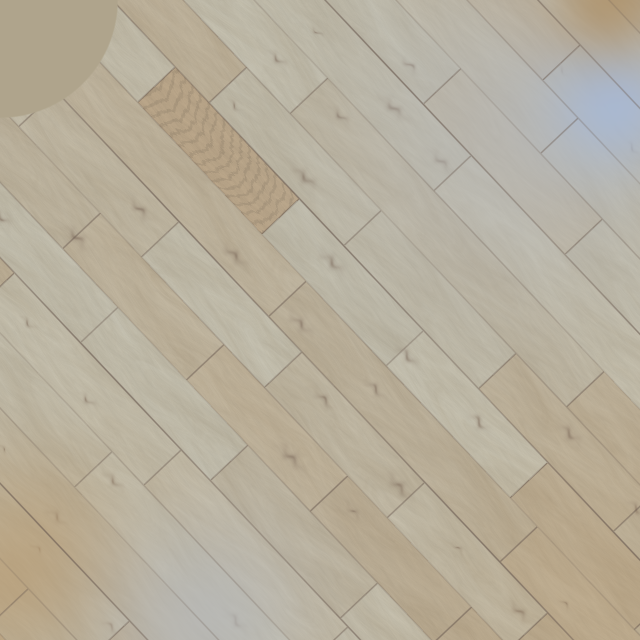
A Shadertoy shader for this texture:

```glsl
// Pale diagonal oak floorboards with staggered joints, soft coloured light and a plain corner disc.

const vec2  ALONG = vec2(0.686, 0.728);      // board direction, measured from the top left
const float BOARD_WIDTH = 0.0807;
const float BOARD_SHIFT = 0.0469;
const float SEAM_HALF = 0.0008;
const float GRAIN_DEPTH = 0.036;
const float KNOT_SPACING = 0.15;
const float KNOT_CHANCE = 0.45;
const float DISC_RADIUS = 0.184;
const vec2  FIGURED_BOARD = vec2(0.0, -1.0); // row and board with arched grain

const vec3 PALE  = vec3(0.738, 0.718, 0.650);
const vec3 WARM  = vec3(0.718, 0.662, 0.565);
const vec3 TAN   = vec3(0.690, 0.610, 0.500);
const vec3 SEAM  = vec3(0.430, 0.370, 0.330);
const vec3 KNOT  = vec3(0.500, 0.430, 0.370);
const vec3 AMBER = vec3(0.720, 0.600, 0.430);
const vec3 SKY   = vec3(0.660, 0.725, 0.830);
const vec3 GREY  = vec3(0.715, 0.722, 0.725);
const vec3 DISC  = vec3(0.687, 0.645, 0.550);

// Joint phase and board length for each row, from the lower left to the upper right
const int FIRST_ROW = -9;
const float PHASE[18] = float[18](0.70, 0.845, 0.35, 0.634, 0.706, 0.772, 0.632, 0.724, 0.648,
                                  0.547, 0.648, 0.44, 0.682, 0.572, 0.754, 0.673, 0.55, 0.60);
const float LENGTH[18] = float[18](0.40, 0.38, 0.80, 0.60, 0.38, 0.296, 0.282, 0.28, 0.527,
                                   0.283, 0.307, 0.63, 0.70, 0.323, 0.45, 0.45, 0.30, 0.30);

float hash(vec2 p) {
    vec3 q = fract(vec3(p.xyx) * 0.1031 + 0.37);
    q += dot(q, q.yzx + 33.33);
    return fract((q.x + q.y) * q.z);
}

// Layered, warped sines in roughly -1..1
float layeredSines(vec2 q) {
    float sum = 0.0, amp = 0.6;
    for (int i = 0; i < 5; i++) {
        q += 0.9 * sin(q.yx * 1.3 + float(i));
        sum += amp * sin(q.x) * sin(q.y);
        q = mat2(1.45, 1.05, -1.05, 1.45) * q + 2.7;
        amp *= 0.68;
    }
    return sum;
}

float glow(vec2 p, vec2 centre, float radius) {
    vec2 d = (p - centre) / radius;
    return exp(-dot(d, d));
}

// Cellular knots: one possible elongated smudge per cell along a row
float knots(float along, float across, float row) {
    vec2 cell = vec2(floor(along / KNOT_SPACING), row);
    float present = step(hash(cell + 71.0), KNOT_CHANCE);
    vec2 centre = 0.3 + 0.4 * vec2(hash(cell + 13.0), hash(cell + 29.0));
    vec2 d = vec2(along - (cell.x + centre.x) * KNOT_SPACING, across - centre.y * BOARD_WIDTH);
    d += 0.003 * sin(d.yx * 260.0 + cell);
    float size = mix(0.4, 1.3, hash(cell + 47.0));
    d /= vec2(0.018, 0.006) * size;
    float core = exp(-6.0 * dot(d, d));
    return present * (0.28 * exp(-dot(d, d)) + 0.35 * core);
}

void mainImage(out vec4 fragColor, in vec2 fragCoord) {
    vec2 p = fragCoord / iResolution.xy;
    float pixel = 1.0 / min(iResolution.x, iResolution.y);
    vec2 fromTop = vec2(p.x, 1.0 - p.y);

    // Board coordinates
    float u = dot(fromTop, ALONG);
    float v = dot(fromTop, vec2(ALONG.y, -ALONG.x)) - BOARD_SHIFT;
    float row = floor(v / BOARD_WIDTH);
    float across = v - row * BOARD_WIDTH;
    int index = clamp(int(row) - FIRST_ROW, 0, 17);
    float len = LENGTH[index];
    float board = floor((u - PHASE[index]) / len);
    float start = u - PHASE[index] - board * len;
    vec2 id = vec2(row, board);
    float seed = hash(id + 40.0);

    // Board tone, grain and knots
    vec3 color = mix(PALE, WARM, smoothstep(0.15, 1.0, seed));
    color *= 0.985 + 0.03 * hash(id + 90.0);
    vec2 offset = 40.0 * vec2(seed, hash(id + 5.0));
    float broad = layeredSines(vec2(u * 14.0, v * 55.0) + offset);
    float fine = layeredSines(vec2(u * 55.0, v * 330.0) + offset.yx);
    color *= 1.0 + GRAIN_DEPTH * (broad * vec3(0.7, 0.9, 1.2) + 0.55 * fine);
    color = mix(color, KNOT, knots(u, across, row));

    // Arched grain on the figured board
    float figured = 1.0 - step(0.5, distance(id, FIGURED_BOARD));
    float bend = across / BOARD_WIDTH - 0.5;
    float arch = sin(u * 330.0 + 24.0 * bend * bend + 3.0 * broad + 5.0 * bend);
    vec3 figuredColor = TAN * (1.03 - 0.09 * smoothstep(0.2, 1.0, arch) + 0.03 * fine);
    color = mix(color, figuredColor, 0.85 * figured);

    // Reflected light
    color = mix(color, AMBER, 0.65 * glow(p, vec2(0.03, 0.11), 0.17));
    color = mix(color, AMBER, 0.25 * glow(p, vec2(0.97, 0.06), 0.24));
    color = mix(color, GREY, 0.75 * glow(p, vec2(0.32, 0.03), 0.15));
    color = mix(color, GREY, 0.65 * glow(p, vec2(0.82, 0.80), 0.24));
    color = mix(color, SKY, 0.95 * glow(p, vec2(0.96, 0.84), 0.10));
    color = mix(color, AMBER * 0.95, 0.8 * glow(p, vec2(0.95, 1.0), 0.09));

    // Long seams, every third one darker, and butt joints
    float line = floor(v / BOARD_WIDTH + 0.5);
    float dark = 1.0 - step(0.5, abs(mod(abs(line), 3.0) - 1.0));
    float wear = 0.5 + 0.5 * sin(u * 9.0 + line * 2.4);
    float seamDistance = min(across, BOARD_WIDTH - across);
    float seam = 1.0 - smoothstep(SEAM_HALF - pixel * 0.5, SEAM_HALF + pixel, seamDistance);
    float joint = 1.0 - smoothstep(SEAM_HALF - pixel * 0.5, SEAM_HALF + pixel, min(start, len - start));
    float ink = max(seam * mix(0.28, 0.62, dark) * (0.65 + 0.45 * wear), joint * mix(0.35, 0.6, seed));
    color = mix(color, SEAM, ink);

    // Plain disc in the top left corner
    color = mix(DISC, color, smoothstep(-pixel, pixel, length(fromTop) - DISC_RADIUS));
    fragColor = vec4(color, 1.0);
}
```
